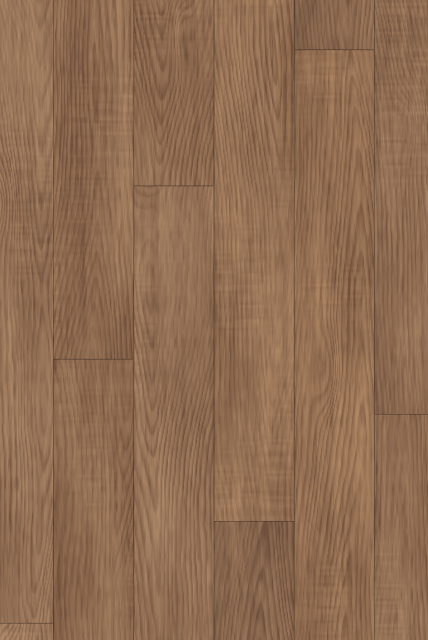
A Shadertoy shader for this texture:

```glsl
// Brown oak floor: six columns of long planks with staggered end joints.
// Each plank gets its own tone and a growth-ring field whose contours form
// arches and knots; stretched noise adds pores, ripples and blotches.

float hash(vec2 p) {
    return fract(sin(dot(p, vec2(127.1, 311.7))) * 43758.5453);
}

float noise(vec2 p) {
    vec2 i = floor(p), f = fract(p);
    f = f * f * (3.0 - 2.0 * f);
    return mix(mix(hash(i), hash(i + vec2(1, 0)), f.x),
               mix(hash(i + vec2(0, 1)), hash(i + vec2(1, 1)), f.x), f.y);
}

float fbm(vec2 p) {
    float sum = 0.0, amp = 0.5;
    for (int i = 0; i < 4; i++) {
        sum += amp * noise(p);
        p = p * 2.03 + 17.3;
        amp *= 0.5;
    }
    return sum;
}

// Growth-ring depth; x runs across one plank, y along it in canvas widths
float ringField(vec2 p, vec2 id) {
    vec2 shift = 31.0 * vec2(hash(id + 0.3), hash(id + 0.7));
    float axis = 0.7 * (hash(id + 1.9) - 0.5) + 0.3 * (noise(vec2(p.y * 2.0, shift.x)) - 0.5);
    float slope = hash(id + 4.1) < 0.5 ? -0.6 : 0.6;
    float x = p.x - axis;
    float field = 1.2 * sqrt(x * x + 0.002) + slope * p.y;
    field += 0.5 * noise(vec2(p.x * 0.8, p.y * 2.2) + shift);
    field += 0.12 * fbm(vec2(p.x * 3.0, p.y * 5.0) + shift);

    // A knot bends the rings into a closed eye
    vec2 knot = vec2(0.7 * hash(id + 5.3) - 0.35, 1.5 * hash(id + 8.6));
    vec2 d = (p - knot) * vec2(1.0, 1.8);
    return field + 0.25 * exp(-40.0 * dot(d, d));
}

void mainImage(out vec4 fragColor, in vec2 fragCoord) {
    vec2 p = fragCoord / iResolution.x;
    float pixel = 1.0 / iResolution.x;

    // Per column: joint height, tone below the joint, tone above it
    const vec3 columns[6] = vec3[6](
        vec3(0.039, 0.8, 0.3), vec3(0.656, -0.7, -0.3), vec3(1.061, 0.25, 0.0),
        vec3(0.277, -0.6, 0.0), vec3(1.379, 0.3, -0.7), vec3(0.527, 0.3, -0.4));

    // Plank layout
    float across = (p.x + 0.0625) / 0.1875;
    float column = floor(across);
    vec3 plank = columns[int(mod(column, 6.0))];
    vec2 id = vec2(column, step(plank.x, p.y));
    vec2 local = vec2(fract(across) - 0.5, p.y);
    vec2 shift = 23.0 * vec2(hash(id + 2.2), hash(id + 6.4));

    // Growth rings: slow darkening, then a sharp return to light wood
    float field = ringField(local, id);
    float ring = fract(field * 14.0 + 1.2 * noise(vec2(field * 5.0, shift.x)));
    float late = smoothstep(0.25, 0.82, ring) * (1.0 - smoothstep(0.82, 1.0, ring));
    float ringDepth = 0.06 + 0.34 * noise(local * vec2(2.5, 4.0) + shift);

    // Pores, fibres, cross ripples and broad blotches
    float fibre = noise(p * vec2(160.0, 4.0) + shift) - 0.5;
    float band = noise(p * vec2(60.0, 2.5) + shift.yx) - 0.5;
    float fine = noise(p * vec2(340.0, 40.0) + shift) - 0.5;
    float pores = smoothstep(0.6, 0.95, noise(p * vec2(270.0, 24.0) + shift.yx));
    float ripple = noise(p * vec2(16.0, 150.0) + shift) - 0.5;
    float rippleMask = smoothstep(0.5, 0.8, noise(p * vec2(7.0, 4.0) + shift.yx));
    float blotch = fbm(p * vec2(10.0, 2.8) + shift) - 0.47;

    float shade = 0.59 + 0.17 * mix(plank.y, plank.z, id.y);
    shade -= ringDepth * late;
    shade += 0.19 * fibre + 0.16 * band + 0.24 * fine - 0.16 * pores;
    shade += 0.18 * ripple * rippleMask + 0.72 * blotch;

    vec3 wood = mix(vec3(0.44, 0.315, 0.235), vec3(0.70, 0.545, 0.41), clamp(shade, 0.0, 1.1));
    wood += vec3(0.012, 0.0, -0.010) * (hash(id + 9.5) - 0.5);

    // Thin, soft joints between planks
    float sideGap = (0.5 - abs(local.x)) * 0.1875;
    float endGap = abs(p.y - plank.x);
    float seam = 1.0 - smoothstep(0.0004, 0.001 + 0.6 * pixel, min(sideGap, endGap));
    wood *= 1.0 - 0.24 * seam;

    fragColor = vec4(wood, 1.0);
}
```
